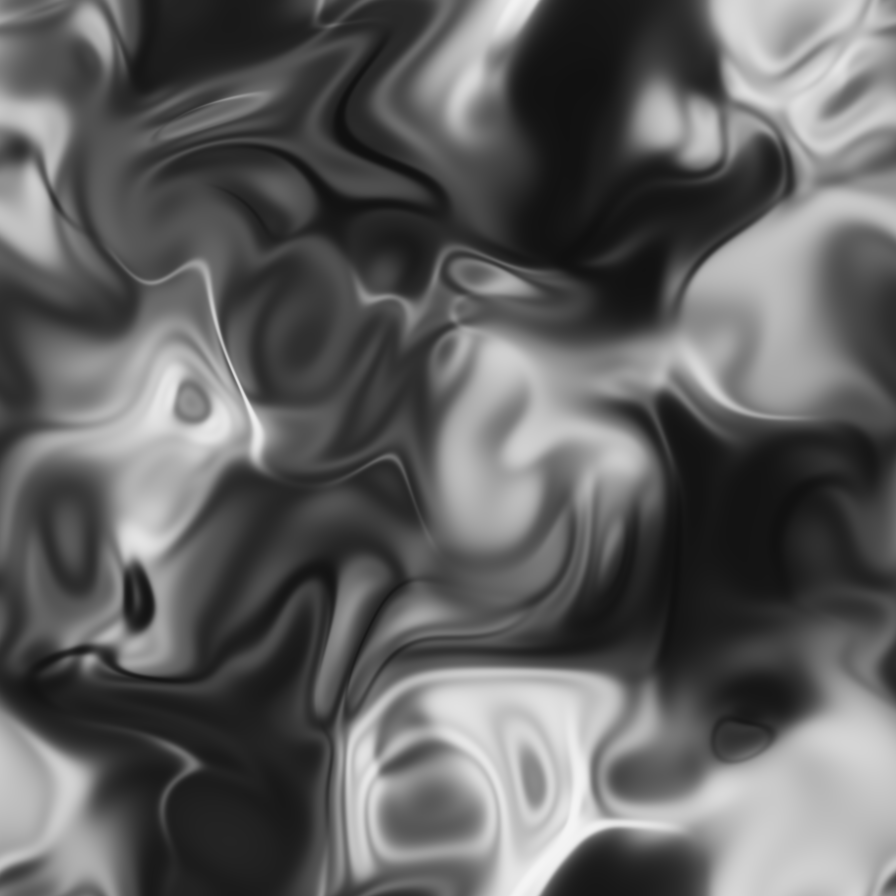
Reproduce this texture procedurally as a Shadertoy shader.

```glsl
// Seamless grey smoke: folded marble-like clouds with thin bright and dark veins.

const float TAU = 6.2831853;

float hash(float n) {
    return fract(sin(n * 12.9898) * 43758.5);
}

// Layered sines with whole-number wave vectors, so the field wraps.
// Mean 0, variance about 1; "cycles" is the typical repeats per canvas.
float waves(vec2 p, float cycles, float seed) {
    float sum = 0.0;
    for (int i = 0; i < 14; i++) {
        float n = float(i) + seed * 17.0;
        float angle = float(i) * 2.4 + seed;
        float radius = cycles * mix(0.45, 1.35, hash(n + 0.3));
        vec2 k = round(radius * vec2(cos(angle), sin(angle)));
        sum += sin(TAU * (dot(k, p) + hash(n + 0.7)));
    }
    return sum * sqrt(2.0 / 14.0);
}

vec2 drift(vec2 p, float cycles, float seed) {
    return vec2(waves(p, cycles, seed), waves(p, cycles, seed + 1.0));
}

void mainImage(out vec4 fragColor, in vec2 fragCoord) {
    vec2 uv = fragCoord / iResolution.xy;

    // Two nested warps stretch the clouds and squeeze them into folds
    vec2 bent = uv + 0.06 * drift(uv, 3.0, 1.0);
    vec2 folded = uv + 0.07 * drift(bent, 3.2, 3.0);

    // Broad clouds with softer rings inside them
    float cloud = 0.95 * waves(folded, 2.4, 5.0);
    float rings = 0.45 * sin(2.8 * waves(folded, 3.6, 6.0));

    // Thin veins that fade from bright to dark along their length
    float veinDistance = waves(folded, 2.8, 7.0);
    float vein = 1.1 * waves(uv, 3.0, 8.0) * exp(-20.0 * veinDistance * veinDistance);

    // Tone curve: mostly dark greys, few highlights
    float tone = cloud + rings + vein;
    float grey = 0.06 + 0.9 / (1.0 + exp(0.8 - 1.25 * tone));
    fragColor = vec4(vec3(grey), 1.0);
}
```
